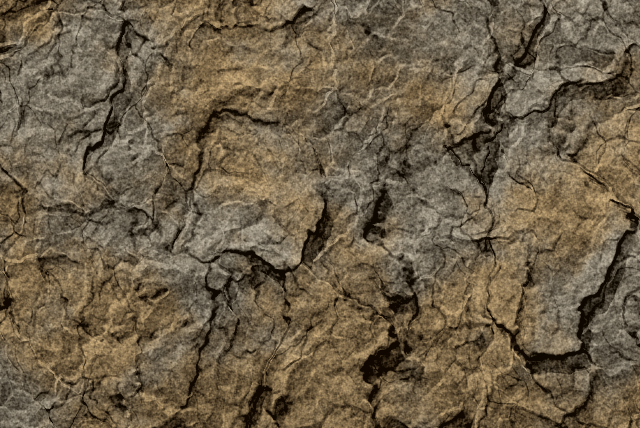
Reproduce this texture procedurally as a WebGL 2 fragment shader.

```glsl
#version 300 es
precision highp float;
// Weathered brown cliff face: tilted stone plates, ledges, cracks and coarse grain.

uniform vec2 u_resolution;
out vec4 fragColor;

const vec2 PLATE_SCALE = vec2(4.3, 3.1);
const vec2 CHIP_SCALE = vec2(10.0, 7.5);
const vec2 FLAKE_SCALE = vec2(25.0, 20.0);
const vec2 LIGHT_DIR = vec2(-0.42, 0.91);
const mat2 TURN = mat2(0.8, 0.6, -0.6, 0.8);

vec2 hash2(vec2 p) {
    vec3 q = fract(p.xyx * vec3(0.1031, 0.1030, 0.0973));
    q += dot(q, q.yzx + 33.33);
    return fract((q.xx + q.yz) * q.zy);
}

float noise(vec2 p) {
    vec2 i = floor(p), f = fract(p);
    f = f * f * (3.0 - 2.0 * f);
    float low = mix(hash2(i).x, hash2(i + vec2(1, 0)).x, f.x);
    float high = mix(hash2(i + vec2(0, 1)).x, hash2(i + vec2(1, 1)).x, f.x);
    return mix(low, high, f.y);
}

// Zero-centred fractal noise
float fbm(vec2 p, int octaves, float gain) {
    float sum = 0.0, amp = 1.0;
    for (int i = 0; i < octaves; i++) {
        sum += amp * (noise(p) - 0.5);
        p = TURN * p * 2.03 + 17.3;
        amp *= gain;
    }
    return sum;
}

vec2 warp(vec2 p, float amount) {
    vec2 shift = vec2(fbm(p * 5.0 + 3.7, 5, 0.52), fbm(p * 5.0 + 41.2, 5, 0.52));
    return p + amount * shift;
}

// Height of randomly tilted planes, one per cell, blended at the joints
float facets(vec2 p, vec2 scale, float tilt, float lift, float sharpness) {
    vec2 g = p * scale, cell = floor(g);
    float total = 0.0, weights = 0.0;
    for (int y = -1; y <= 1; y++)
    for (int x = -1; x <= 1; x++) {
        vec2 id = cell + vec2(x, y);
        vec2 offset = g - id - hash2(id);
        vec2 slope = (hash2(id + 71.0) - 0.5) * 2.0 * tilt;
        float plane = lift * (hash2(id + 133.0).x - 0.5) + dot(slope, offset / scale);
        float w = exp(-sharpness * dot(offset, offset));
        total += w * plane;
        weights += w;
    }
    return total / max(weights, 1e-30);
}

// Distance to the nearest joint between cells, in canvas units
float jointDistance(vec2 p, vec2 scale) {
    vec2 g = p * scale, cell = floor(g), nearSite = vec2(0), nextSite = vec2(9);
    float d1 = 1e3, d2 = 1e3;
    for (int y = -1; y <= 1; y++)
    for (int x = -1; x <= 1; x++) {
        vec2 id = cell + vec2(x, y), site = id + hash2(id);
        float d = dot(g - site, g - site);
        if (d < d1) {
            d2 = d1; nextSite = nearSite;
            d1 = d; nearSite = site;
        } else if (d < d2) {
            d2 = d; nextSite = site;
        }
    }
    return 0.5 * (d2 - d1) / (length(nextSite - nearSite) * scale.y);
}

float crack(vec2 p, vec2 scale, float width, float coverage) {
    float present = smoothstep(-0.12, 0.2, fbm(p * scale * 0.8 + 9.1, 3, 0.5) + coverage);
    float w = max(width * (0.4 + present), 1.2 / u_resolution.y);
    return present * (1.0 - smoothstep(0.15 * w, w, jointDistance(p, scale)));
}

float plates(vec2 p) {
    vec2 q = warp(p, 0.13);
    return facets(q, PLATE_SCALE, 0.26, 0.075, 70.0)
         + facets(q, CHIP_SCALE, 0.36, 0.018, 28.0);
}

float relief(vec2 p) {
    return plates(p) + facets(warp(p, 0.06), FLAKE_SCALE, 0.42, 0.006, 14.0)
         + 0.034 * fbm(p * 6.0, 6, 0.55);
}

// Soft shadow cast by ledges lying toward the light
float castShadow(vec2 p) {
    float base = plates(p), cover = 0.0;
    for (int i = 1; i <= 5; i++) {
        float reach = 0.009 * float(i);
        cover = max(cover, plates(p + LIGHT_DIR * reach) - base - 0.5 * reach);
    }
    return smoothstep(0.003, 0.028, cover);
}

void main() {
    vec2 p = gl_FragCoord.xy / u_resolution.y;
    vec2 q = warp(p, 0.13);

    // Slope lighting with compressed highlights
    float eps = 0.003, h = relief(p);
    vec2 slope = vec2(relief(p + vec2(eps, 0)) - h, relief(p + vec2(0, eps)) - h) / eps;
    float facing = -dot(slope, LIGHT_DIR);
    float tone = 0.57 + 0.42 * min(facing / (1.0 + 0.65 * abs(facing)), 0.75);

    // Mineral mottling and grain
    float grain = noise(p * 185.0) + noise(TURN * p * 320.0) - 1.0;
    tone += 0.40 * grain + 0.16 * fbm(p * 9.0 + 60.0, 5, 0.7);

    // Ledge shadows, then joints from wide to hairline
    tone -= 0.48 * castShadow(p);
    tone -= 0.62 * crack(q, PLATE_SCALE, 0.008, 0.10);
    tone -= 0.42 * crack(q + 0.37, CHIP_SCALE, 0.0045, 0.02);
    tone -= 0.22 * crack(warp(p, 0.07), FLAKE_SCALE, 0.003, -0.04);
    tone -= 0.10 * smoothstep(0.4, 0.0, p.y);

    // Brown ramp, drifting between ochre stain and grey stone
    vec3 color = mix(vec3(0.22, 0.18, 0.12), vec3(0.69, 0.62, 0.50), clamp(tone, -0.35, 1.2));
    float stain = smoothstep(-0.35, 0.35, fbm(p * 4.0 + 25.0, 5, 0.6));
    color *= mix(vec3(0.95, 1.0, 1.10), vec3(1.05, 0.99, 0.88), stain);
    fragColor = vec4(clamp(color, 0.0, 1.0), 1.0);
}
```
